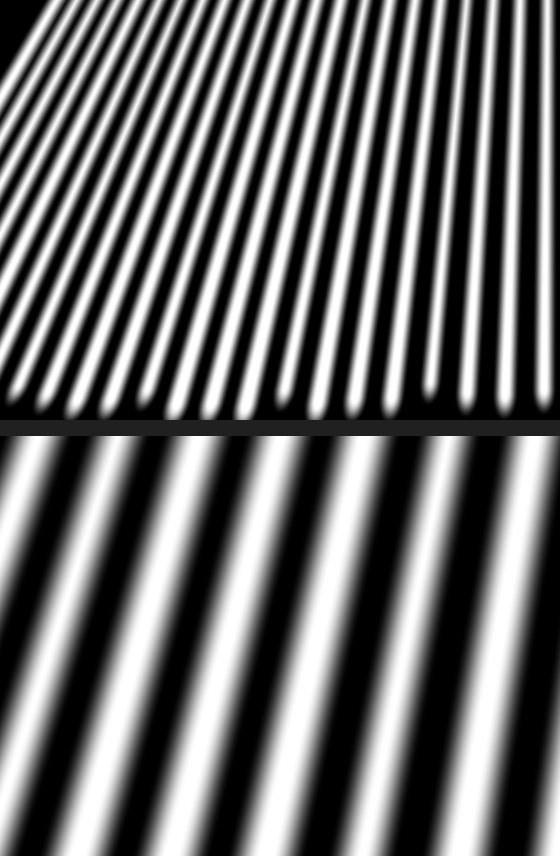
Top: the whole. Bottom: its middle third, enlarged.
Give the GLSL for this pattern, as a Shadertoy shader.

```glsl
// Soft white bars fanning down from the top edge on black, in perspective.
// Each bar is a straight line between two perspective-spaced rows, widened
// towards its rounded lower tip; waves over the index vary width and length.

#define BAR_COUNT 22
#define TOP_ROW vec3(1.3038, 0.0658, 0.0087)  // first x, spacing, shrink
#define LOW_ROW vec3(1.2951, 0.0934, 0.0070)
#define LOW_DEPTH 0.958      // depth of the lower row below the top edge
#define TOP_HALF_WIDTH 0.0115
#define LOW_HALF_WIDTH 0.0182
#define EDGE_BLUR 0.0132
#define TIP_DEPTH 0.931      // depth of the shortest tip
#define TIP_SPREAD 0.080
#define TIP_STRETCH 2.2      // length of the rounded tip per half width

const float PI = 3.14159265;

// Horizontal place of a bar in a row, counted from the right
float rowPosition(vec3 row, float index) {
    return row.x - row.y * index / (1.0 + row.z * index);
}

// Uneven size per bar, about 0 to 1
float barSize(float index) {
    float swell = 0.20 * cos(0.42 * (index - 8.5));
    float wave = 0.23 * sin(0.5 * PI * index);
    float flutter = 0.17 * cos(PI * index) * cos(0.22 * (index - 7.0));
    return 0.57 + swell + wave + flutter;
}

// Coverage of one bar; p.x runs right, p.y is the depth below the top edge
float barMask(vec2 p, float index) {
    float topX = rowPosition(TOP_ROW, index);
    float slope = (rowPosition(LOW_ROW, index) - topX) / LOW_DEPTH;
    float across = (p.x - topX - slope * p.y) / sqrt(1.0 + slope * slope);

    float size = barSize(index);
    float halfWidth = mix(TOP_HALF_WIDTH, LOW_HALF_WIDTH, p.y / LOW_DEPTH);
    halfWidth *= (0.8 + 0.4 * size) * (1.0 - 0.006 * index);

    // Elliptical cap at the lower end
    float tip = TIP_DEPTH + TIP_SPREAD * size;
    float beyond = max(p.y - tip + TIP_STRETCH * halfWidth, 0.0);
    float edge = length(vec2(across, beyond / TIP_STRETCH)) - halfWidth;
    return 1.0 - smoothstep(-EDGE_BLUR, EDGE_BLUR, edge);
}

void mainImage(out vec4 fragColor, in vec2 fragCoord) {
    vec2 p = fragCoord / iResolution.y;
    p.y = 1.0 - p.y;

    float light = 0.0;
    for (int i = 0; i < BAR_COUNT; i++) {
        light = max(light, barMask(p, float(i)));
    }
    fragColor = vec4(vec3(light), 1.0);
}
```
